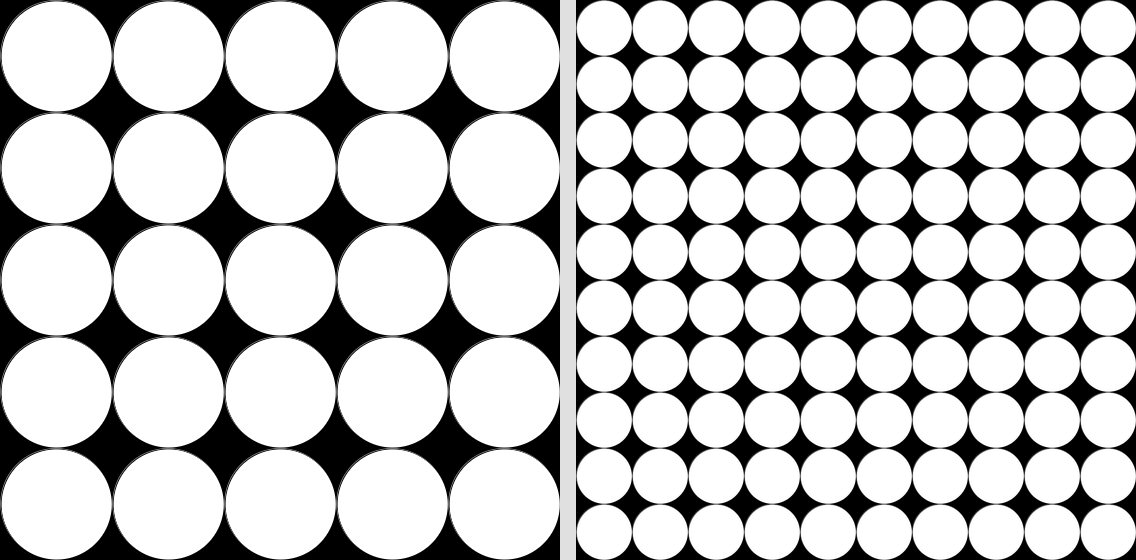
Left: one tile. Right: repeated 2 by 2.
This pattern is drawn by a WebGL 1 fragment shader. Its source:

```glsl
precision mediump float;

uniform vec2 u_resolution;

// All lengths are in units of one cell.
const float CELLS = 5.0;
const vec2 DISC_CENTER = vec2(0.506, 0.496);
const float DISC_RADIUS = 0.492;
const vec2 RIM_OFFSET = vec2(-0.008, 0.008);
const float RIM_WIDTH = 0.006;
const float RIM_STRENGTH = 0.6;
const vec3 GROUND_COLOR = vec3(0.0);
const vec3 DISC_COLOR = vec3(1.0);

// Signed distance to the nearest circle of a lattice that wraps in both axes.
float repeatedCircle(vec2 cellPos, vec2 center, float radius) {
  vec2 local = fract(cellPos - center + 0.5) - 0.5;
  return length(local) - radius;
}

// Pixel coverage of the inside of a shape.
float coverage(float dist, float pixel) {
  return clamp(0.5 - dist / pixel, 0.0, 1.0);
}

void main() {
  vec2 cellPos = gl_FragCoord.xy / u_resolution * CELLS;
  float pixel = CELLS / min(u_resolution.x, u_resolution.y);

  float discDist = repeatedCircle(cellPos, DISC_CENTER, DISC_RADIUS);
  float disc = coverage(discDist, pixel);

  // Thin rim behind the disc, showing only at its upper left.
  float rimDist = repeatedCircle(cellPos, DISC_CENTER + RIM_OFFSET, DISC_RADIUS);
  float rim = coverage(rimDist - 0.5 * RIM_WIDTH, pixel)
            - coverage(rimDist + 0.5 * RIM_WIDTH, pixel);

  float light = max(disc, rim * RIM_STRENGTH);
  gl_FragColor = vec4(mix(GROUND_COLOR, DISC_COLOR, light), 1.0);
}
```
